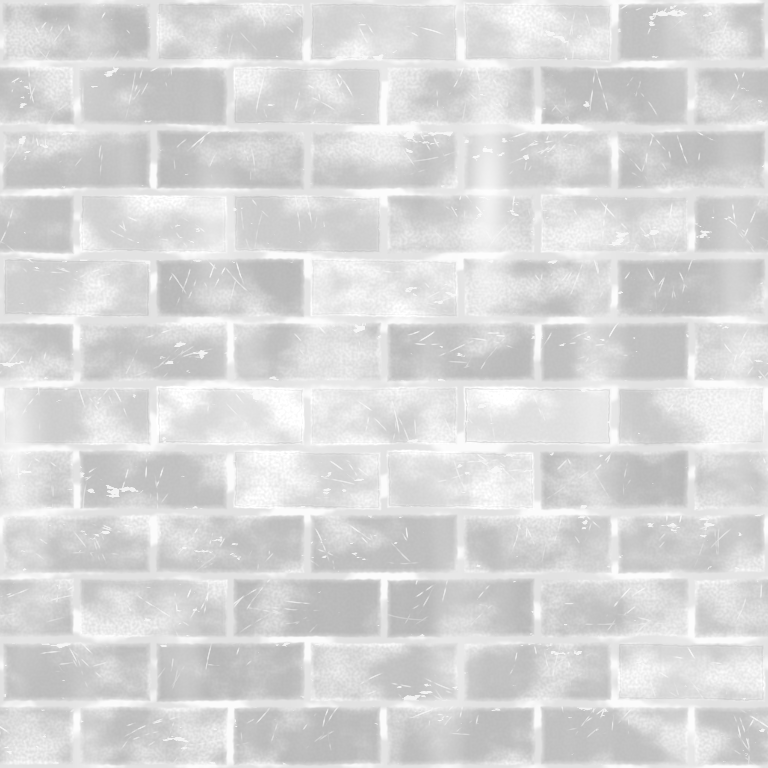
Write a WebGL 2 fragment shader that draws this texture map.

```glsl
#version 300 es
precision highp float;
// Worn pale brick wall: 5 by 12 bricks in running bond with soft mortar.
// Box distances shape the bricks; tiling gradient noise adds clouds, chips
// and whitened joints; a loop per brick draws scratches, then pale streaks.
uniform vec2 u_resolution;
out vec4 fragColor;

vec2 hash(vec2 p) {
  vec3 a = fract(p.xyx * vec3(0.1031, 0.1030, 0.0973));
  a += dot(a, a.yzx + 33.33);
  return fract((a.xx + a.yz) * a.zy);
}

float corner(vec2 i, vec2 f, vec2 o, vec2 cells, float seed) {
  float a = 6.2832 * hash(mod(i + o, cells) + seed).x;
  return dot(f - o, vec2(cos(a), sin(a)));
}

// Gradient noise that tiles over the canvas
float noise(vec2 uv, vec2 cells, float seed) {
  vec2 p = uv * cells, i = floor(p), f = p - i;
  vec2 w = f * f * f * (f * (f * 6.0 - 15.0) + 10.0);
  float low = mix(corner(i, f, vec2(0, 0), cells, seed), corner(i, f, vec2(1, 0), cells, seed), w.x);
  float high = mix(corner(i, f, vec2(0, 1), cells, seed), corner(i, f, vec2(1, 1), cells, seed), w.x);
  return mix(low, high, w.y);
}

float fbm(vec2 uv, vec2 cells, float seed) {
  float sum = 0.0, amp = 1.0;
  for (int i = 0; i < 4; i++) {
    sum += amp * noise(uv, cells, seed);
    cells *= 2.0;
    amp *= 0.5;
  }
  return sum;
}

// Scattered curved scratches around a worn spot of one brick
float scratches(vec2 q, vec2 id, vec2 spot, float lean, float px) {
  float mark = 0.0;
  for (int i = 0; i < 11; i++) {
    vec2 r = hash(id * 13.0 + float(i) * 7.3 + 0.5);
    vec2 s = hash(id * 17.0 + float(i) * 5.7 + 40.5);
    vec2 p = q - spot * 0.6 - (r - 0.5) * vec2(0.13, 0.055);
    float a = lean + (s.x - 0.5) * 1.6;
    vec2 dir = vec2(cos(a), sin(a));
    vec2 t = vec2(dot(p, dir), dot(p, vec2(-dir.y, dir.x)));
    t.y += 8.0 * (r.x - 0.5) * t.x * t.x;
    float len = 0.007 + 0.032 * s.y * s.y;
    float line = 1.0 - smoothstep(0.0003, 0.0003 + max(px, 0.0009), abs(t.y));
    mark = max(mark, line * (1.0 - smoothstep(0.5 * len, len, abs(t.x))) * (0.3 + 0.7 * r.y));
  }
  return mark;
}

void main() {
  vec2 uv = gl_FragCoord.xy / u_resolution;
  float px = 1.0 / min(u_resolution.x, u_resolution.y);

  // Running bond layout with slightly wavy courses
  vec2 warped = uv + 0.002 * vec2(noise(uv, vec2(12, 24), 1.0), noise(uv, vec2(16, 12), 2.0));
  vec2 grid = warped * vec2(5, 12);
  float row = floor(grid.y);
  grid.x += 0.5 * (1.0 - mod(row, 2.0));
  vec2 id = mod(vec2(floor(grid.x), row), vec2(5, 12));
  vec2 q = (fract(grid) - 0.5) / vec2(5, 12);
  vec2 rnd = hash(id + 3.0), wear = hash(id + 71.0);
  float seed = id.x * 17.0 + id.y * 31.0;

  // Brick outline: tilted box with a ragged edge
  q.y += q.x * 0.03 * (rnd.x - 0.5);
  vec2 edge = abs(q) - vec2(0.1, 0.04167) + 0.0052;
  float d = length(max(edge, 0.0)) + min(max(edge.x, edge.y), 0.0);
  d += 0.0014 * noise(uv, vec2(130), 4.0);
  float face = 1.0 - smoothstep(-0.0012, 0.0012 + px, d);

  // Brick tone, clouds and grain
  float light = 0.07 * smoothstep(0.78, 0.82, rnd.x) + 0.06 * float(id.y == 5.0);
  float clouds = smoothstep(-0.3, 0.65, fbm(uv, vec2(10, 14), seed) + 0.4 * (wear.x - 0.5));
  float brick = 0.73 + 0.035 * rnd.y + light + 0.15 * clouds;
  brick += (0.015 + 0.06 * clouds) * noise(uv, vec2(260), 6.0);
  brick += 0.06 * smoothstep(-0.006, 0.0, d);
  brick -= 0.7 * light * (1.0 - smoothstep(0.0004, 0.0014, abs(d + 0.002)));

  // Mortar with whitened stretches
  float white = smoothstep(-0.02, 0.2, noise(uv, vec2(9, 24), 5.0) + 0.1 * noise(uv, vec2(90), 7.0));
  float tone = mix(mix(0.885, 0.985, white), brick, face);

  // Chips gather at a worn spot and along the edges
  vec2 spot = (wear - 0.5) * vec2(0.14, 0.06);
  vec2 e = (q - spot) / vec2(0.05, 0.016);
  float flakes = fbm(uv, vec2(44, 90), seed + 9.0) + 0.6 * rnd.y * exp(-dot(e, e));
  float chips = smoothstep(0.68, 0.84, flakes + 0.22 * smoothstep(-0.008, 0.0, d));
  float marks = scratches(q, id, spot, 6.2832 * rnd.x, px);
  marks *= smoothstep(-0.25, 0.2, noise(uv, vec2(90), 3.0));
  tone = mix(tone, 0.975, 0.88 * face * max(chips, marks));

  // Vertical pale streaks: x, y, half height, strength
  vec4 streaks[6] = vec4[6](
    vec4(0.635, 0.74, 0.14, 0.75), vec4(0.02, 0.42, 0.10, 0.6), vec4(0.28, 0.70, 0.10, 0.4),
    vec4(0.78, 0.50, 0.30, 0.3), vec4(0.50, 0.85, 0.15, 0.3), vec4(0.96, 0.55, 0.30, 0.35));
  float veil = 0.22 * smoothstep(0.0, 0.5, noise(uv, vec2(13, 3), 8.0));
  for (int i = 0; i < 6; i++) {
    vec2 away = abs(fract(uv - streaks[i].xy + 0.5) - 0.5) / vec2(0.028, streaks[i].z);
    veil = max(veil, streaks[i].w * exp(-dot(away, away)));
  }
  veil += 0.07 * noise(uv, vec2(48, 3), 10.0);
  tone = mix(tone, 1.0, clamp(veil, 0.0, 1.0));

  fragColor = vec4(vec3(tone), 1.0);
}
```
